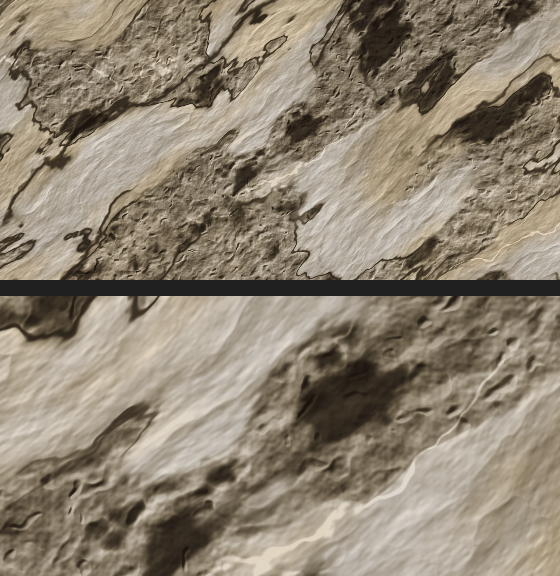
Top: the whole. Bottom: its middle third, enlarged.
A WebGL 2 fragment shader for this texture:

```glsl
#version 300 es
precision highp float;

uniform vec2 u_resolution;
out vec4 fragColor;

#define STRATA_ANGLE 0.75
#define BAND_FREQUENCY 8.2
#define WARP_AMOUNT 0.11
#define RELIEF_GAIN 2.3
#define RELIEF_STEP 0.0035
#define PIT_DEPTH 0.34
#define CRACK_WIDTH 0.026
#define VEIN_WIDTH 0.011
#define SMOOTH_TONE 0.89
#define ROUGH_TONE 0.65
#define DARK_STONE vec3(0.16, 0.13, 0.10)
#define PALE_STONE vec3(0.77, 0.73, 0.67)

struct Rock {
    vec2 strata;   // coordinates along and across the layers
    float edge;    // signed field, positive inside eroded stone
    float rough;
    float pit;
    float height;
};

float hash(vec2 p) {
    return fract(sin(dot(p, vec2(127.1, 311.7))) * 43758.5453);
}

float noise(vec2 p) {
    vec2 cell = floor(p), f = fract(p);
    f = f * f * f * (f * (f * 6.0 - 15.0) + 10.0);
    float low = mix(hash(cell), hash(cell + vec2(1, 0)), f.x);
    float high = mix(hash(cell + vec2(0, 1)), hash(cell + vec2(1, 1)), f.x);
    return mix(low, high, f.y);
}

float fbm(vec2 p, int octaves) {
    float sum = 0.0, total = 0.0, amplitude = 1.0;
    for (int i = 0; i < octaves; i++) {
        sum += amplitude * noise(p);
        total += amplitude;
        amplitude *= 0.5;
        p = p * 2.03 + vec2(17.3, 9.1);
    }
    return sum / total;
}

// Scattered hollows of random radius: 1 at the bottom, 0 outside
float pits(vec2 p) {
    vec2 cell = floor(p);
    float depth = 0.0;
    for (int y = -1; y <= 1; y++) {
        for (int x = -1; x <= 1; x++) {
            vec2 id = cell + vec2(x, y);
            vec2 centre = id + 0.2 + 0.6 * vec2(hash(id), hash(id + 41.7));
            float radius = mix(0.2, 0.7, hash(id + 83.2));
            float d = length(p - centre);
            depth = max(depth, 1.0 - smoothstep(0.1 * radius, radius, d));
        }
    }
    return depth;
}

float line(float field, float width) {
    return 1.0 - smoothstep(0.15 * width, width, abs(field));
}

Rock sampleRock(vec2 p) {
    Rock rock;
    vec2 axis = vec2(cos(STRATA_ANGLE), sin(STRATA_ANGLE));
    vec2 warp = vec2(fbm(p * 2.6 + 5.0, 2), fbm(p * 2.6 + 31.0, 2)) - 0.5;
    vec2 q = vec2(dot(p, axis), dot(p, vec2(-axis.y, axis.x))) + WARP_AMOUNT * warp;
    rock.strata = q;

    // Alternating smooth and eroded bands
    rock.edge = 1.3 * (fbm(q * vec2(1.7, 4.0) + 12.0, 6) - 0.5)
              - 0.14 * cos(q.y * BAND_FREQUENCY) + 0.045;
    rock.rough = smoothstep(-0.05, 0.06, rock.edge);

    // Flaky ridges on the smooth layers
    float flakes = 1.0 - abs(2.0 * fbm(q * vec2(6.0, 15.0) + 3.0, 5) - 1.0);

    // Pitted, grainy surface on the eroded layers
    vec2 ragged = q + 0.065 * (vec2(fbm(p * 22.0, 3), fbm(p * 22.0 + 57.0, 3)) - 0.5);
    rock.pit = max(pits(ragged * vec2(17.0, 29.0)),
                   pits(ragged * vec2(7.0, 13.0) + 19.0) * 0.9);
    float grain = fbm(p * 24.0, 4);

    float eroded = 1.2 * grain - PIT_DEPTH * rock.pit - 0.35;
    rock.height = mix(0.65 * flakes + 0.25 * grain, eroded + 0.5 * flakes, rock.rough);
    return rock;
}

void main() {
    vec2 p = gl_FragCoord.xy / u_resolution.y;
    vec2 toLight = normalize(vec2(-0.6, 0.8));
    Rock rock = sampleRock(p);
    Rock lit = sampleRock(p + toLight * RELIEF_STEP);
    vec2 q = rock.strata;

    // Base tone, relief light and pit shading
    float tone = mix(SMOOTH_TONE, ROUGH_TONE, rock.rough);
    tone += 0.42 * (fbm(q * vec2(3.0, 7.0) + 70.0, 5) - 0.5);
    tone += clamp(RELIEF_GAIN * (rock.height - lit.height), -0.42, 0.30);
    tone -= 0.20 * rock.pit * rock.rough;
    tone += mix(0.10, 0.32, rock.rough) * (fbm(p * 48.0 + 7.0, 3) - 0.5);

    // Thin pale veins
    float veinField = fract(1.5 * q.y + 0.5 * q.x + 1.1 * fbm(q * 2.2 + 45.0, 6)) - 0.5;
    float vein = line(veinField, VEIN_WIDTH);
    tone += 0.32 * vein * smoothstep(0.48, 0.62, noise(p * 2.3 + 8.0));

    // Dark cracks along the layers, with a soft shadow below each
    float layer = fract(3.4 * q.y + 2.0 * fbm(q * vec2(1.8, 3.2) + 26.0, 6)) - 0.5;
    float open = smoothstep(0.40, 0.66, noise(p * 3.2 + 14.0) + 0.10 * rock.rough);
    float crack = line(layer, CRACK_WIDTH * (0.6 + 1.8 * open)) * open;
    float shadow = smoothstep(-0.20, 0.0, layer) * (1.0 - smoothstep(0.0, 0.02, layer)) * open;

    // Ledge shadows and deep hollows
    float ledge = line(rock.edge, 0.018) * smoothstep(0.42, 0.65, noise(p * 3.1 + 33.0));
    float cavity = fbm(q * vec2(5.0, 9.0) + 90.0, 6) + 0.07 * rock.pit;
    float hollow = smoothstep(0.60, 0.71, cavity) * rock.rough;
    tone *= (1.0 - 0.85 * max(crack, ledge)) * (1.0 - 0.28 * shadow);
    tone = mix(tone, 0.25 * tone - 0.10, hollow);
    tone = clamp(tone, -0.12, 1.18);

    // Stone colour with ochre stains and cooler eroded parts
    vec3 colour = mix(DARK_STONE, PALE_STONE, tone);
    colour -= vec3(0.0, 0.015, 0.05) * max(4.0 * tone * (1.0 - tone), 0.0);
    float stain = smoothstep(0.40, 0.68, fbm(q * vec2(2.0, 4.5) + 61.0, 4)) - 0.35;
    colour += vec3(0.025, -0.012, -0.08) * stain * (1.0 - 0.7 * rock.rough) * tone;
    fragColor = vec4(colour, 1.0);
}
```
